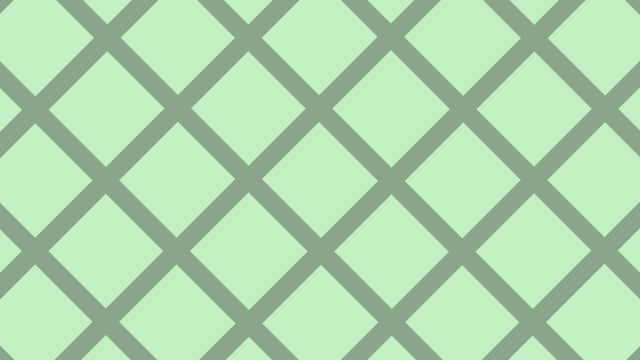
Give the GLSL for this pattern, as a WebGL 2 fragment shader.

```glsl
#version 300 es
precision highp float;
// Diagonal lattice of sage bands over pale green, with slightly uneven spacing.

uniform vec2 u_resolution;
out vec4 fragColor;

// Coverage of a band whose centre is nearest to the coordinate, in periods.
float band(float coordinate, float center, float halfWidth, float pixel) {
    return clamp((halfWidth - abs(coordinate - center)) / pixel + 0.5, 0.0, 1.0);
}

void main() {
    // Canvas heights, measured from the upper left corner.
    vec2 p = gl_FragCoord.xy / u_resolution.y;
    p.y = 1.0 - p.y;

    // Diagonal coordinates, one unit per repeat.
    const float period = 0.3958;
    float rising = (p.x + p.y) / period;
    float falling = (p.x - p.y) / period;
    float pixel = sqrt(2.0) / (period * u_resolution.y);

    // Nearest band of each direction, nudged a little by its index.
    float i = round(rising - 0.0094);
    float j = round(falling - 0.482);
    float risingCenter = i + 0.0094 + 0.0094 * cos(2.0 * i - 2.3);
    float fallingCenter = j + 0.482 + 0.0058 * cos(2.6 * j);

    float lattice = max(band(rising, risingCenter, 0.0936, pixel),
                        band(falling, fallingCenter, 0.0936, pixel));

    vec3 paleGreen = vec3(0.762, 0.942, 0.762);
    vec3 sage = vec3(0.545, 0.647, 0.545);
    fragColor = vec4(mix(paleGreen, sage, lattice), 1.0);
}
```
